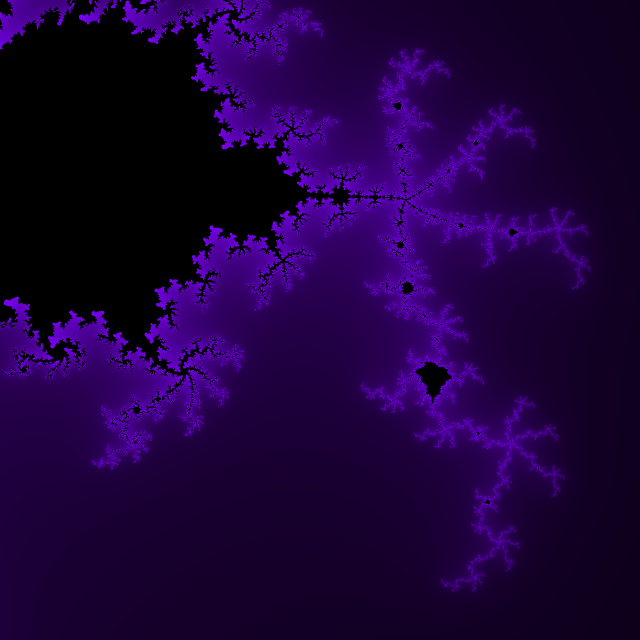
Write a WebGL 1 fragment shader that draws this background.

```glsl
precision highp float;
// Violet escape-time view of a Mandelbrot bulb with its five-armed antenna.

uniform vec2 u_resolution;

#define VIEW_CENTER vec2(0.4225, -0.3635)
#define VIEW_WIDTH 0.115
#define MAX_STEPS 52
#define GLOW_LIMIT 50.0
#define BAILOUT 16.0
#define GLOW_COLOR vec3(0.5, 0.0, 1.0)
#define SAMPLES 2

vec2 complexSquare(vec2 z) {
  return vec2(z.x * z.x - z.y * z.y, 2.0 * z.x * z.y);
}

// Continuous escape count, or GLOW_LIMIT for points that stay bounded.
float escapeCount(vec2 c) {
  vec2 z = vec2(0.0);
  for (int i = 1; i <= MAX_STEPS; i++) {
    z = complexSquare(z) + c;
    float radius2 = dot(z, z);
    if (radius2 > BAILOUT * BAILOUT) {
      return float(i) - log2(0.5 * log2(radius2));
    }
  }
  return GLOW_LIMIT;
}

// Brightness grows with the count; the interior is black.
vec3 fractalColor(vec2 c) {
  float count = escapeCount(c);
  return count < GLOW_LIMIT ? GLOW_COLOR * count / GLOW_LIMIT : vec3(0.0);
}

void main() {
  float side = min(u_resolution.x, u_resolution.y);
  vec3 color = vec3(0.0);

  // Average a small grid of samples to smooth the edges.
  for (int y = 0; y < SAMPLES; y++) {
    for (int x = 0; x < SAMPLES; x++) {
      vec2 offset = (vec2(float(x), float(y)) + 0.5) / float(SAMPLES) - 0.5;
      vec2 position = (gl_FragCoord.xy + offset - 0.5 * u_resolution) / side;
      color += fractalColor(VIEW_CENTER + VIEW_WIDTH * position);
    }
  }
  gl_FragColor = vec4(color / float(SAMPLES * SAMPLES), 1.0);
}
```
